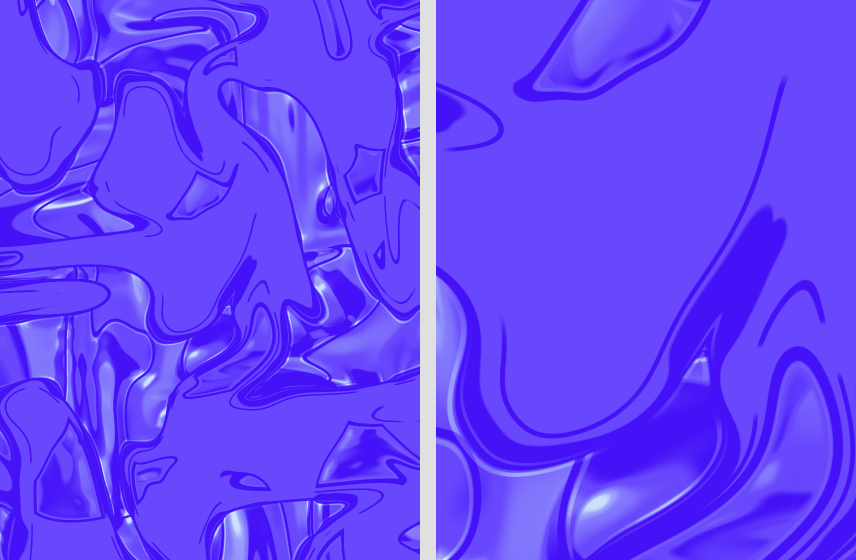
Left, the full canvas; right, a detail of the centre.
Write a WebGL 2 fragment shader that draws this texture.

```glsl
#version 300 es
precision highp float;
// Glossy violet liquid: flat sheets, dark winding rims and shiny pools.
uniform vec2 u_resolution;
out vec4 fragColor;

// Layered sines, turned and sheared into winding blobs.
float liquid(vec2 p) {
  vec2 q = p * 10.5;
  float scale = 0.6;
  for (int i = 0; i < 4; i++) {
    float phase = float(i);
    q = mat2(0.8, 0.6, -0.6, 0.8) * q;
    q += 0.8 / scale * sin(q.yx * scale * vec2(1.0, 1.13) + vec2(1.7, 2.9) * phase + 0.6);
    scale *= 1.5;
  }
  return 0.55 * (sin(q.x) + sin(q.y * 0.87 + 1.0)) + 0.3 * sin(1.4 * q.x - 1.1 * q.y);
}

// Slope in xy, height in z.
vec3 surface(vec2 p) {
  vec2 e = vec2(0.001, 0.0);
  float h = liquid(p);
  return vec3((liquid(p + e.xy) - h) / e.x, (liquid(p + e.yx) - h) / e.x, h);
}

// Approximate distance to a contour of the surface.
float contour(vec3 s, float level) {
  return (s.z - level) / (length(s.xy) + 4.0);
}

float stroke(float d, float width) {
  return 1.0 - smoothstep(width * 0.7, width + 0.0006, abs(d));
}

vec3 palette(float t) {
  vec3 c = mix(vec3(0.27, 0.07, 0.97), vec3(0.41, 0.28, 0.99), smoothstep(0.08, 0.36, t));
  c = mix(c, vec3(0.51, 0.47, 0.99), smoothstep(0.42, 0.72, t));
  c = mix(c, vec3(0.60, 0.62, 0.98), smoothstep(0.7, 0.88, t));
  return mix(c, vec3(0.80, 0.88, 0.99), smoothstep(0.88, 1.1, t));
}

vec3 shade(vec2 p) {
  vec3 sheet = surface(p + vec2(0.3, 0.7));
  vec3 ripple = surface(p * 1.3 + vec2(4.1, 2.3));
  float edge = contour(sheet, 0.16);
  float pool = smoothstep(-0.0006, 0.0006, edge);

  // Reflections inside the pools
  vec2 slope = ripple.xy + 0.5 * sheet.xy;
  vec2 n = slope * 0.085 / (1.0 + 0.022 * length(slope));
  float gloss = 0.41 + 0.16 * sin(1.5 * n.x - n.y + 0.5) + 0.15 * sin(2.1 * n.y + 0.8 * n.x + 3.0 * p.x);
  gloss -= 0.5 * smoothstep(0.45, 0.8, sin(1.6 * n.x + 1.2 * n.y + 2.0 * ripple.z));
  vec3 normal = normalize(vec3(n, 1.0));
  gloss += 0.9 * pow(max(dot(normal, normalize(vec3(-0.5, 0.75, 0.8))), 0.0), 70.0);
  gloss += 0.5 * pow(max(dot(normal, normalize(vec3(0.8, -0.3, 0.7))), 0.0), 45.0);

  // Thin dark folds, lit on one side
  float fold = contour(ripple, 0.1);
  gloss = mix(gloss, 0.0, stroke(fold, 0.003));
  gloss += 0.3 * stroke(fold - 0.0055, 0.0015);
  float tone = mix(0.39, gloss, pool);

  // Closed glassy drops on the flat sheets, clear of the rims
  float drop = min(contour(ripple, 0.45), -contour(sheet, -0.3));
  tone = mix(tone, gloss, smoothstep(0.004, 0.012, drop) * 0.6);
  tone = mix(tone, 0.02, stroke(drop, 0.0032));
  tone += 0.14 * stroke(drop - 0.0048, 0.001);

  // Rims that swell and thin, each with a fine glint and an echo line
  float swell = 0.5 + 0.5 * sin(11.0 * p.x + 4.0 * sin(7.0 * p.y) + 2.0 * ripple.z);
  float width = mix(0.0025, 0.011, swell * swell);
  tone = mix(tone, 0.02, stroke(edge, width));
  tone += 0.4 * swell * stroke(edge - width - 0.002, 0.0016);
  tone += 0.25 * swell * stroke(edge - width * 0.4, 0.0009);
  float echo = stroke(contour(sheet, -0.12), 0.0014) * smoothstep(0.3, 0.6, swell);
  tone = mix(tone, 0.08, echo);
  return palette(tone);
}

void main() {
  // Four samples smooth the fine folds
  vec3 sum = vec3(0.0);
  for (int i = 0; i < 4; i++) {
    vec2 jitter = vec2(i % 2, i / 2) * 0.5 - 0.25;
    sum += shade((gl_FragCoord.xy + jitter) / u_resolution.x);
  }
  fragColor = vec4(sum / 4.0, 1.0);
}
```
